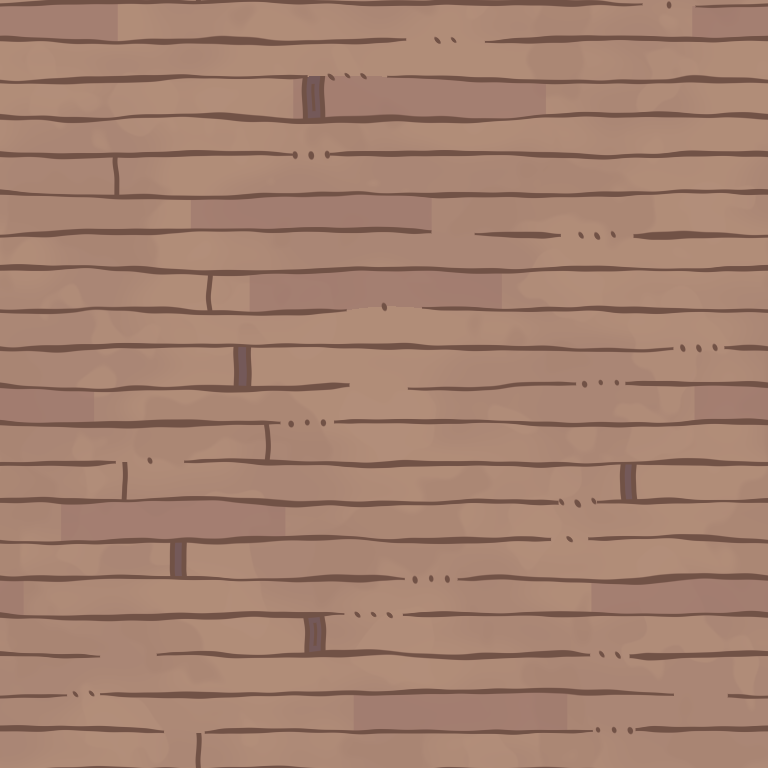
Give the GLSL for this texture, as a Shadertoy shader.

```glsl
#define ROWS 20.0
#define LINE_HALF 0.0032
#define WAVER 0.17
#define PATCH_SHARE 0.33
#define JOINT_SHARE 0.45
#define LIGHT_WOOD vec3(0.695, 0.553, 0.472)
#define MID_WOOD vec3(0.668, 0.527, 0.458)
#define ROSE_WOOD vec3(0.635, 0.488, 0.437)
#define INK vec3(0.445, 0.320, 0.275)
#define JOINT_FILL vec3(0.455, 0.350, 0.350)

float hash(vec2 p) {
    vec3 q = fract(p.xyx * 0.1031);
    q += dot(q, q.yzx + 33.33);
    return fract((q.x + q.y) * q.z);
}

vec2 gradient(vec2 cell, vec2 period) {
    float angle = 6.2832 * hash(mod(cell, period) + 7.0);
    return vec2(cos(angle), sin(angle));
}

// Tiling gradient noise, roughly -0.7 to 0.7
float noise(vec2 p, vec2 period) {
    vec2 i = floor(p), f = fract(p);
    vec2 u = f * f * f * (f * (f * 6.0 - 15.0) + 10.0);
    vec2 e = vec2(1.0, 0.0);
    float low = mix(dot(gradient(i, period), f),
                    dot(gradient(i + e, period), f - e), u.x);
    float high = mix(dot(gradient(i + e.yx, period), f - e.yx),
                     dot(gradient(i + 1.0, period), f - 1.0), u.x);
    return mix(low, high, u.y);
}

float wrapDelta(float d) { return fract(d + 0.5) - 0.5; }

float cover(float d, float px) { return smoothstep(0.7 * px, -0.7 * px, d); }

// Soft overlapping washes, with a few crisper edges
vec3 woodTone(vec2 uv) {
    float broad = noise(uv * 5.0, vec2(5.0)) + 0.5 * noise(uv * 11.0, vec2(11.0));
    float streak = noise(uv * vec2(4.0, 20.0), vec2(4.0, 20.0));
    float wash = smoothstep(-0.35, 0.35, broad + 0.4 * streak);
    float blot = noise(uv * 7.0 + 0.4, vec2(7.0)) + 0.3 * noise(uv * 23.0, vec2(23.0));
    vec3 tone = mix(MID_WOOD, LIGHT_WOOD, wash);
    tone = mix(tone, LIGHT_WOOD + 0.008, 0.6 * smoothstep(0.22, 0.26, blot));
    return mix(tone, MID_WOOD - 0.012, 0.6 * smoothstep(-0.2, -0.3, blot));
}

// Signed distance to one broken seam and the dots left in its gaps
float seam(float x, float dy, float id) {
    float gap = 1.0, dots = 1.0;
    for (float i = 0.0; i < 3.0; i++) {
        vec2 key = vec2(id + 3.0, i * 9.0 + 41.0);
        if (hash(key) > mix(0.2, 0.62, id / ROWS)) continue;
        float center = (i + 0.2 + 0.6 * hash(key + 1.7)) / 3.0;
        float dx = wrapDelta(x - center);
        gap = min(gap, abs(dx) - mix(0.022, 0.055, hash(key + 3.1)));
        float count = floor(4.0 * hash(key + 5.3));
        float slant = 0.6 * hash(key + 8.9);
        for (float n = 0.0; n < count; n++) {
            float jitter = hash(key + n * 2.3 + 11.0) - 0.5;
            vec2 q = vec2(dx - (n - 0.5 * (count - 1.0)) * 0.021, dy - 0.003 * jitter);
            q.x -= slant * q.y;
            dots = min(dots, length(q * vec2(1.0, 0.7)) - 0.0032 - 0.001 * jitter);
        }
    }
    float swell = 1.0 + 0.9 * noise(vec2(x * 13.0, id + 0.4), vec2(13.0, ROWS));
    float taper = mix(0.55, 1.0, smoothstep(0.0, 0.025, gap));
    float stroke = max(abs(dy) - LINE_HALF * swell * taper, -gap - 0.001);
    return min(stroke, dots);
}

void mainImage(out vec4 fragColor, in vec2 fragCoord) {
    vec2 uv = fragCoord / iResolution.y;
    float px = 1.0 / iResolution.y;

    // Hand-drawn waver of the board edges
    float v = (1.0 - uv.y) * ROWS - 0.05;
    v += WAVER * noise(vec2(uv.x * 5.0, v + 0.37), vec2(5.0, ROWS));
    v += 0.3 * WAVER * noise(vec2(uv.x * 22.0, v + 0.61), vec2(22.0, ROWS));
    float row = mod(floor(v), ROWS);
    float line = round(v);
    vec3 color = woodTone(uv);

    // Rosy board patches, spread evenly over the rows
    if (fract(row * 0.618) < PATCH_SHARE) {
        float halfLength = mix(0.09, 0.165, hash(vec2(row, 61.0)));
        float d = abs(wrapDelta(uv.x - hash(vec2(row, 67.0)))) - halfLength;
        vec3 rose = ROSE_WOOD + 0.25 * (color - MID_WOOD);
        color = mix(color, rose, 0.95 * cover(d, px));
    }

    // Butt joints: single strokes or filled double strokes
    if (fract(row * 0.414) > 1.0 - JOINT_SHARE) {
        for (float i = 0.0; i < 2.0; i++) {
            vec2 key = vec2(row + 5.0, 71.0 + 6.0 * i);
            if (i > 0.5 && hash(key) > 0.3) continue;
            float center = 0.5 * i + 0.08 + 0.38 * hash(key + 2.0);
            float bend = 0.004 * noise(vec2(center * 9.0, v * 1.5), vec2(30.0));
            float dx = abs(wrapDelta(uv.x - center + bend));
            float spread = hash(key + 4.0) > 0.62 ? mix(0.006, 0.016, hash(key + 6.0)) : 0.0;
            float stroke = abs(dx - spread) - LINE_HALF;
            if (spread > 0.01) stroke = min(stroke, max(dx - 0.002, abs(fract(v) - 0.5) / ROWS - 0.014));
            color = mix(color, JOINT_FILL, cover(dx - spread, px));
            color = mix(color, INK, cover(stroke, px));
        }
    }

    // Seams between boards
    float ink = seam(uv.x, (v - line) / ROWS, mod(line, ROWS));
    color = mix(color, INK, cover(ink, px));
    fragColor = vec4(color, 1.0);
}
```
